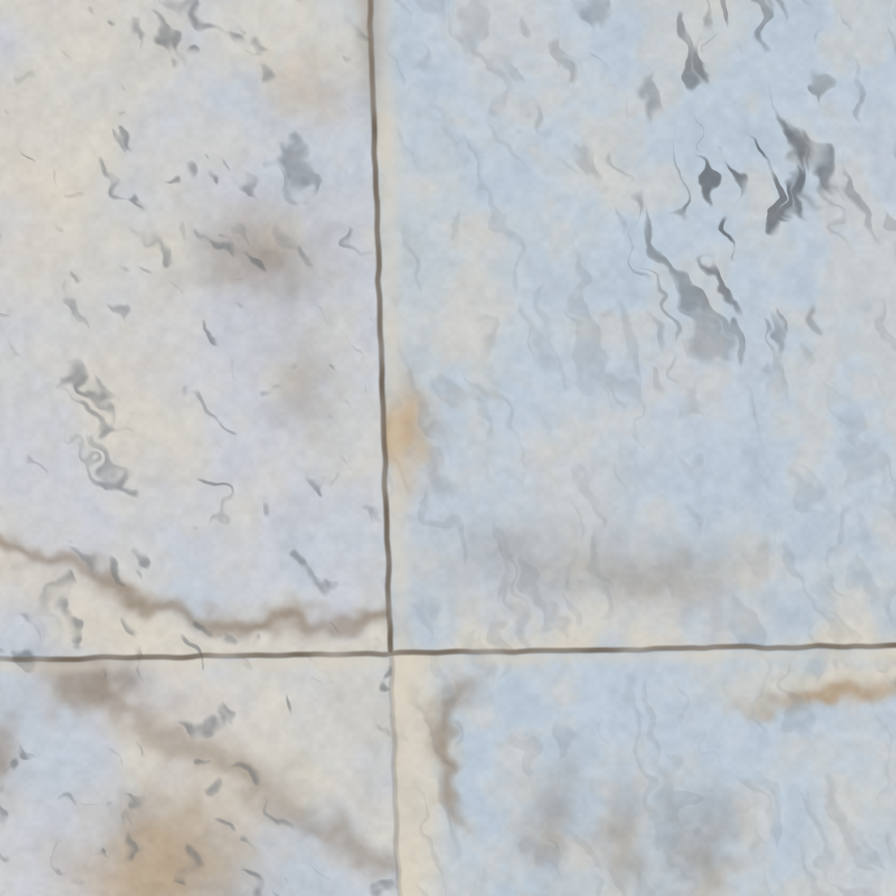
Write a three.js fragment shader that draws this texture.

```glsl
// Four weathered marble slabs meeting at thin joints, with rust stains and dark flecks.
#define JOINT_X 0.445
#define JOINT_Y 0.264
#define JOINT_LEAN 0.032
#define JOINT_RISE 0.016
#define JOINT_HALF 0.0028
#define PALE_BLUE vec3(0.745, 0.800, 0.850)
#define LAVENDER vec3(0.800, 0.810, 0.840)
#define NEUTRAL vec3(0.765, 0.770, 0.765)
#define CREAM vec3(0.850, 0.815, 0.750)
#define RUST vec3(0.770, 0.620, 0.440)
#define BROWN vec3(0.560, 0.500, 0.440)
#define SLATE vec3(0.400, 0.420, 0.440)

varying vec2 vUv;

float hash(vec2 p) {
  vec3 q = fract(vec3(p.xyx) * 0.1031);
  q += dot(q, q.yzx + 33.33);
  return fract((q.x + q.y) * q.z);
}

float noise(vec2 p) {
  vec2 i = floor(p), f = fract(p);
  f = f * f * (3.0 - 2.0 * f);
  return mix(mix(hash(i), hash(i + vec2(1.0, 0.0)), f.x),
             mix(hash(i + vec2(0.0, 1.0)), hash(i + 1.0), f.x), f.y);
}

float fbm(vec2 p) {
  float sum = 0.0, gain = 0.5;
  for (int i = 0; i < 5; i++) {
    sum += gain * noise(p);
    p = mat2(1.6, 1.2, -1.2, 1.6) * p + 17.3;
    gain *= 0.5;
  }
  return sum / 0.97;
}

// Soft elliptical stain
float stain(vec2 p, vec2 centre, vec2 radius) {
  vec2 d = (p - centre) / radius;
  return exp(-dot(d, d));
}

// Soft line about a signed distance
float band(float d, float width) {
  return exp(-d * d / (width * width));
}

// Thin marks stretched along a direction
float flecks(vec2 p, vec2 along, vec2 scale, float cut) {
  vec2 q = vec2(dot(p, vec2(-along.y, along.x)), dot(p, along));
  return smoothstep(cut, cut + 0.2, noise(q * scale) * 0.75 + noise(q * scale * 2.1) * 0.25);
}

void main() {
  vec2 p = vUv;
  vec2 wobble = vec2(noise(p.yy * 35.0), noise(p.xx * 35.0 + 9.0)) - 0.5;
  vec2 joint = p - vec2(JOINT_X - JOINT_LEAN * p.y, JOINT_Y + JOINT_RISE * p.x) + wobble * 0.003;
  vec2 side = smoothstep(vec2(-0.002), vec2(0.002), joint);
  float topLeft = (1.0 - side.x) * side.y, topRight = side.x * side.y;
  float lowLeft = (1.0 - side.x) * (1.0 - side.y), lowRight = side.x * (1.0 - side.y);

  // Ragged coordinates for stains, offset per slab for the grain
  vec2 w = p + 0.07 * (vec2(fbm(p * 11.0), fbm(p * 11.0 + 40.0)) - 0.5)
             + 0.02 * (vec2(noise(p * 55.0), noise(p * 55.0 + 20.0)) - 0.5);
  vec2 g = p + floor(side + 0.5) * vec2(7.0, 13.0);
  float cloud = fbm(g * 5.0), mottle = fbm(g * 19.0 + 5.0);

  // Slab grounds
  vec3 color = mix(LAVENDER, PALE_BLUE, clamp(side.x * 0.75 + (cloud - 0.5) * 1.5 + 0.2, 0.0, 1.0));
  color = mix(color, NEUTRAL, smoothstep(0.42, 0.72, mottle) * 0.75);
  color = mix(color, CREAM, smoothstep(0.5, 0.75, fbm(g * 6.0 + 31.0)) * (0.55 - 0.3 * side.x));

  // Upper left: warm clouds and a vein that falls toward the joint
  float vein = w.y - (0.325 - 0.04 * w.x + 0.085 * exp(-15.0 * w.x));
  color = mix(color, CREAM, topLeft * 0.6 * (stain(w, vec2(0.07, 0.72), vec2(0.13, 0.09)) + band(vein + 0.035, 0.03)));
  color = mix(color, BROWN, topLeft * 0.55 * stain(w, vec2(0.302, 0.72), vec2(0.065, 0.05)));
  color = mix(color, BROWN, topLeft * 0.3 * stain(w, vec2(0.345, 0.577), vec2(0.035, 0.05)));
  color = mix(color, RUST, topLeft * 0.25 * stain(w, vec2(0.345, 0.89), vec2(0.05, 0.04)));
  color = mix(color, BROWN, topLeft * 0.6 * band(vein, 0.013) * (0.5 + mottle));

  // Upper right: cream foot, grey patch and streaks
  color = mix(color, CREAM, topRight * 0.75 * exp(-max(joint.y, 0.0) / 0.055) * smoothstep(0.2, 0.6, mottle));
  color = mix(color, BROWN, topRight * 0.35 * stain(w, vec2(0.74, 0.36), vec2(0.09, 0.035)));
  color = mix(color, BROWN, topRight * 0.25 * stain(w, vec2(0.58, 0.37), vec2(0.08, 0.04)));
  color = mix(color, RUST, topRight * 0.75 * stain(w, vec2(0.458, 0.525), vec2(0.025, 0.055)));

  // Lower left: slanting brown vein and rusty corner
  float slant = dot(w - vec2(0.07, 0.28), vec2(0.56, 0.83));
  color = mix(color, BROWN, lowLeft * 0.5 * band(slant, 0.022) * (0.4 + mottle));
  color = mix(color, CREAM, lowLeft * 0.5 * band(slant - 0.05, 0.03));
  color = mix(color, mix(BROWN, RUST, 0.45), lowLeft * 0.7 * stain(w, vec2(0.195, 0.03), vec2(0.09, 0.075)));
  color = mix(color, BROWN, lowLeft * 0.6 * (stain(w, vec2(0.1, 0.25), vec2(0.04, 0.025)) + stain(w, vec2(0.0, 0.17), vec2(0.03, 0.05))));

  // Lower right: cream border, dark hook, hanging grey stains, rusty band
  color = mix(color, CREAM, lowRight * 0.8 * (1.0 - smoothstep(0.03, 0.075, joint.x + (mottle - 0.5) * 0.08)));
  float hook = abs(length((w - vec2(0.55, 0.16)) / vec2(0.9, 1.2)) - 0.06);
  color = mix(color, BROWN, lowRight * 0.6 * band(hook, 0.012) * (1.0 - smoothstep(0.5, 0.56, w.x)));
  for (int i = 0; i < 3; i++) {
    float k = float(i);
    color = mix(color, BROWN, lowRight * 0.4 * stain(w, vec2(0.62 + 0.085 * k, 0.08 - 0.015 * k), vec2(0.03, 0.065)));
  }
  color = mix(color, CREAM, lowRight * 0.8 * stain(w, vec2(0.96, 0.25), vec2(0.13, 0.025)));
  color = mix(color, mix(BROWN, RUST, 0.6), lowRight * 0.7 * stain(w, vec2(0.94, 0.225), vec2(0.08, 0.014)));

  // Flecks and fine grain
  float cluster = stain(w, vec2(0.84, 0.77), vec2(0.1, 0.13)) + 0.35 * stain(w, vec2(0.76, 0.95), vec2(0.15, 0.12));
  color = mix(color, SLATE, side.x * flecks(w, vec2(0.35, -0.94), vec2(75.0, 17.0), 0.6) * min(0.12 + cluster, 0.8));
  color = mix(color, SLATE, (1.0 - side.x) * flecks(w, vec2(0.64, -0.77), vec2(65.0, 28.0), 0.72) * 0.5);
  color += (noise(p * 95.0) - 0.5) * 0.035 + (noise(p * 210.0) - 0.5) * 0.02 + (mottle - 0.5) * 0.1;

  // Pale worn edges and dark joints
  float worn = side.x * band(joint.x - 0.013, 0.012) + 0.8 * (1.0 - side.y) * band(joint.y + 0.009, 0.007);
  color = mix(color, CREAM, min(worn, 1.0) * (0.2 + 0.6 * mottle));
  vec2 line = 1.0 - smoothstep(vec2(JOINT_HALF * 0.4), vec2(JOINT_HALF * 1.7), abs(joint));
  line.x *= mix(0.25, 0.8, side.y) * (0.7 + 0.5 * noise(p.yy * 28.0));
  line.y *= 0.4 + 0.5 * noise(p.xx * 24.0);
  color = mix(color, BROWN * 0.75, clamp(max(line.x, line.y), 0.0, 1.0));
  color = mix(color, BROWN, 0.35 * band(joint.x, 0.014) * smoothstep(0.82, 0.96, p.y));
  gl_FragColor = vec4(color, 1.0);
}
```
